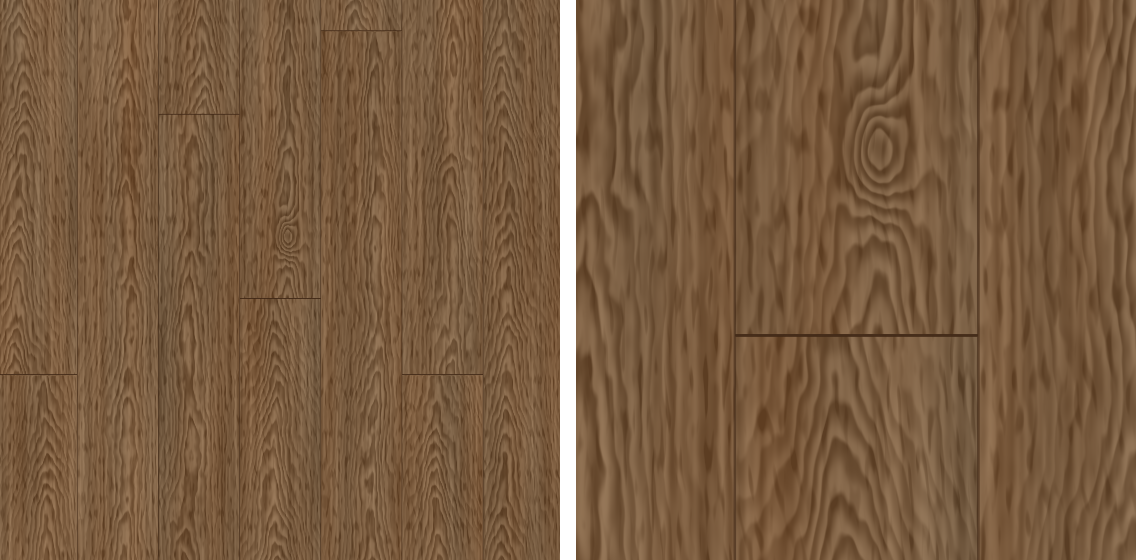
Left: the whole. Right: its middle third, enlarged.
Reproduce this texture procedurally as a Shadertoy shader.

```glsl
// Brown oak plank floor: tall boards with arched grain, fine pores, thin seams and one knot.
#define PLANK_WIDTH 0.1449
#define LEFT_OFFSET 0.0068
#define SEAM_HALF_WIDTH 0.0008
#define RING_DENSITY 16.0
#define RING_CONTRAST 0.62
#define STREAK_STRENGTH 0.42
#define PORE_STRENGTH 0.36
#define KNOT_CENTER vec2(0.514, 0.577)
#define DARK_WOOD vec3(0.355, 0.240, 0.137)
#define LIGHT_WOOD vec3(0.585, 0.465, 0.345)
#define SEAM_COLOR vec3(0.25, 0.155, 0.085)

// Per column: height of the end joint (-1 for none), heart position, rise of the arches
const vec3 COLUMNS[7] = vec3[7](
    vec3(0.331, -0.20, 30.0), vec3(-1.0, 0.12, 9.0), vec3(0.796, -0.10, 8.0),
    vec3(0.467, 0.09, 12.0), vec3(0.945, 0.17, 9.0), vec3(0.331, 0.13, 11.0),
    vec3(-1.0, -0.21, 24.0));

float hash(vec2 p) {
    vec3 q = fract(p.xyx * vec3(0.1031, 0.1030, 0.0973));
    q += dot(q, q.yzx + 33.33);
    return fract((q.x + q.y) * q.z);
}

vec2 gradient(vec2 cell) {
    float angle = 6.28319 * hash(cell);
    return vec2(cos(angle), sin(angle));
}

// Gradient noise, roughly -0.7 to 0.7
float noise(vec2 p) {
    vec2 i = floor(p), f = p - i;
    vec2 w = f * f * f * (f * (f * 6.0 - 15.0) + 10.0);
    vec2 e = vec2(1.0, 0.0);
    float low = mix(dot(gradient(i), f), dot(gradient(i + e), f - e), w.x);
    float high = mix(dot(gradient(i + e.yx), f - e.yx), dot(gradient(i + 1.0), f - 1.0), w.x);
    return mix(low, high, w.y);
}

// Growth rings: a slow darkening followed by a crisp edge
float ringProfile(float phase) {
    float f = fract(phase);
    float ring = smoothstep(0.05, 0.75, f) * (1.0 - smoothstep(0.78, 1.0, f));
    return mix(ring, 0.43, smoothstep(0.35, 0.9, fwidth(phase)));
}

float seamLine(float dist, float pixel) {
    return 1.0 - smoothstep(SEAM_HALF_WIDTH - 0.5 * pixel, SEAM_HALF_WIDTH + 0.5 * pixel, dist);
}

void mainImage(out vec4 fragColor, in vec2 fragCoord) {
    vec2 uv = fragCoord / iResolution.y;
    float pixel = 1.0 / iResolution.y;

    // Board layout
    float across = (uv.x + LEFT_OFFSET) / PLANK_WIDTH;
    float column = floor(across);
    float u = across - column - 0.5;
    vec3 plank = COLUMNS[int(mod(column, 7.0))];
    bool upper = uv.y > plank.x;
    bool longBoard = upper == (plank.x < 0.5);
    float board = column * 2.0 + (upper ? 1.0 : 0.0);
    vec2 seed = vec2(board * 37.0 + 11.0, board * 19.0 + 5.0);

    // Arched rings around a drifting heart line
    float heart = longBoard ? plank.y : -0.6 * plank.y;
    float rise = longBoard ? plank.z : 26.0;
    float w = u - heart + 0.09 * noise(vec2(uv.y * 4.0, 0.5) + seed);
    float phase = RING_DENSITY * sqrt(w * w + 0.002) + rise * uv.y;
    phase += 2.4 * noise(vec2(w * 3.0, uv.y * 6.0) + seed);
    phase += 0.65 * noise(vec2(w * 10.0, uv.y * 24.0) + seed);
    phase += 0.25 * noise(vec2(w * 24.0, uv.y * 60.0) + seed);

    // Knot: closed loops that push the rings aside
    vec2 knot = (uv - KNOT_CENTER) / vec2(0.016, 0.034);
    float knotMask = (column == 3.0 && upper) ? exp(-dot(knot, knot)) : 0.0;
    phase += 5.0 * knotMask;

    float heartMask = exp(-w * w * 22.0);
    float ring = ringProfile(phase);

    // Straight fibres, short pores and broad shading
    float streak = noise(vec2(u * 32.0, uv.y * 4.0) + seed)
                 + 0.7 * noise(vec2(u * 14.0, uv.y * 2.5) + seed.yx);
    float poreNoise = noise(vec2(u * 36.0 + 0.5 * phase, uv.y * 42.0) + seed);
    float pore = smoothstep(0.08, 0.45, poreNoise);
    float broad = noise(vec2(u * 2.5, uv.y * 2.2) + seed);

    // Wood tone and hue
    float tone = 0.59 + 0.11 * (hash(seed) - 0.5) + 0.22 * broad;
    tone += STREAK_STRENGTH * streak * mix(1.0, 0.55, heartMask);
    tone -= RING_CONTRAST * mix(0.38, 1.0, heartMask) * (ring - 0.43);
    tone -= PORE_STRENGTH * pore * mix(1.0, 0.6, heartMask) + 0.15 * knotMask;
    vec3 color = mix(DARK_WOOD, LIGHT_WOOD, clamp(tone, 0.0, 1.05));
    float warmth = noise(vec2(u * 3.0, uv.y * 1.3) + seed.yx) + 0.4 * (hash(seed.yx) - 0.5);
    color += warmth * vec3(0.030, -0.004, -0.022);

    // Long seams are faint, end joints are stronger
    float sideSeam = seamLine((0.5 - abs(u)) * PLANK_WIDTH, pixel);
    float endSeam = seamLine(abs(uv.y - plank.x), pixel);
    color = mix(color, SEAM_COLOR, max(0.6 * sideSeam, 0.9 * endSeam));

    fragColor = vec4(color, 1.0);
}
```
